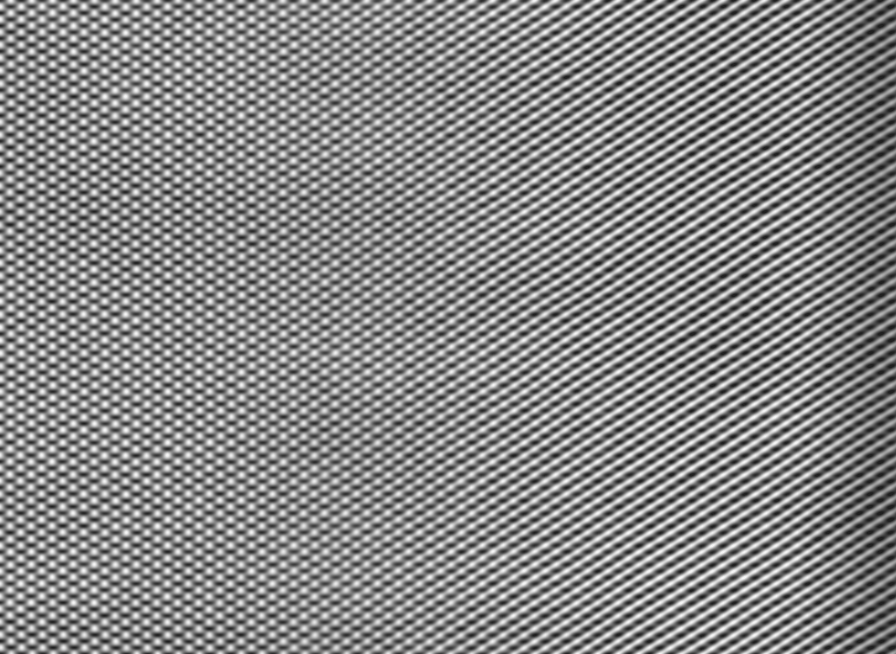
This texture is drawn by a Shadertoy shader. Its source:

```glsl
// A fine woven metal mesh: staggered dark openings between bright wires.
// Each opening is a soft bowed ellipse on a centred lattice. The highlights
// turn from upright glints at the left into rising diagonal ridges at the right.

#define COLUMNS 42.7
#define ROWS 51.0
#define HOLE_SIZE vec2(0.28, 0.23)
#define GLINT_SIZE vec2(0.18, 0.33)
#define HOLE_BOW 0.9
#define HOLE_TILT 0.35
#define WIRE_TONE 0.58
#define HOLE_DEPTH 0.45
#define GLINT_GAIN 0.38
#define WEAR 0.16

const float TAU = 6.2831853;

float hash(vec2 p) {
    p = fract(p * vec2(0.1031, 0.1137));
    p += dot(p, p.yx + 33.33);
    return fract((p.x + p.y) * p.x * 7.13);
}

float noise(vec2 p) {
    vec2 i = floor(p), f = fract(p);
    f = f * f * (3.0 - 2.0 * f);
    return mix(mix(hash(i), hash(i + vec2(1, 0)), f.x),
               mix(hash(i + vec2(0, 1)), hash(i + vec2(1, 1)), f.x), f.y);
}

float softEllipse(vec2 d, vec2 size) {
    d /= size;
    return exp(-dot(d, d));
}

// Openings of both interleaved lattices, each with its own slight wear.
float openings(vec2 p, float turn) {
    float sum = 0.0;
    for (int k = 0; k < 2; k++) {
        vec2 q = p + 0.5 * float(k);
        vec2 cell = floor(q + 0.5);
        vec2 d = q - cell;
        d.y -= HOLE_TILT * turn * d.x + HOLE_BOW * (d.x * d.x - 0.03);
        float strength = 1.0 + WEAR * (hash(cell + 61.0 * float(k)) - 0.5);
        sum += strength * softEllipse(d, HOLE_SIZE);
    }
    return sum;
}

// Upright glints on the wire between neighbouring openings.
float glints(vec2 p) {
    float sum = 0.0;
    for (int k = 0; k < 2; k++) {
        vec2 q = p + 0.5 * float(k) + vec2(0.5, 0.0);
        sum += softEllipse(q - floor(q + 0.5), GLINT_SIZE);
    }
    return sum;
}

// Continuous bright ridges rising to the right.
float ridges(vec2 p) {
    float wave = 0.5 - 0.5 * cos(TAU * (p.x - p.y));
    float beads = 0.9 + 0.1 * cos(TAU * (p.x + p.y + 0.5));
    return wave * wave * beads;
}

void mainImage(out vec4 fragColor, in vec2 fragCoord) {
    vec2 uv = fragCoord / iResolution.xy;
    float turn = smoothstep(0.2, 0.8, uv.x);

    // Lattice with a slight unevenness of the weave
    vec2 p = uv * vec2(COLUMNS, ROWS);
    p += 0.08 * (vec2(noise(uv * 14.0), noise(uv * 14.0 + 40.0)) - 0.5);

    // Wire relief, a little flatter near the middle
    float relief = GLINT_GAIN * mix(glints(p), ridges(p), turn)
                 - HOLE_DEPTH * openings(p, turn);
    float contrast = 1.0 - 0.12 * exp(-pow((uv.x - 0.4) / 0.15, 2.0));
    float tone = WIRE_TONE + relief * contrast;

    // Broad sheen, faint grain and the shaded right edge
    tone += 0.05 * (noise(uv * vec2(5.0, 9.0)) - 0.5);
    tone += 0.06 * (noise(p * 2.5) - 0.5);
    tone *= 1.0 - 0.28 * smoothstep(0.88, 1.0, uv.x);

    fragColor = vec4(vec3(clamp(tone, 0.12, 0.96)), 1.0);
}
```
